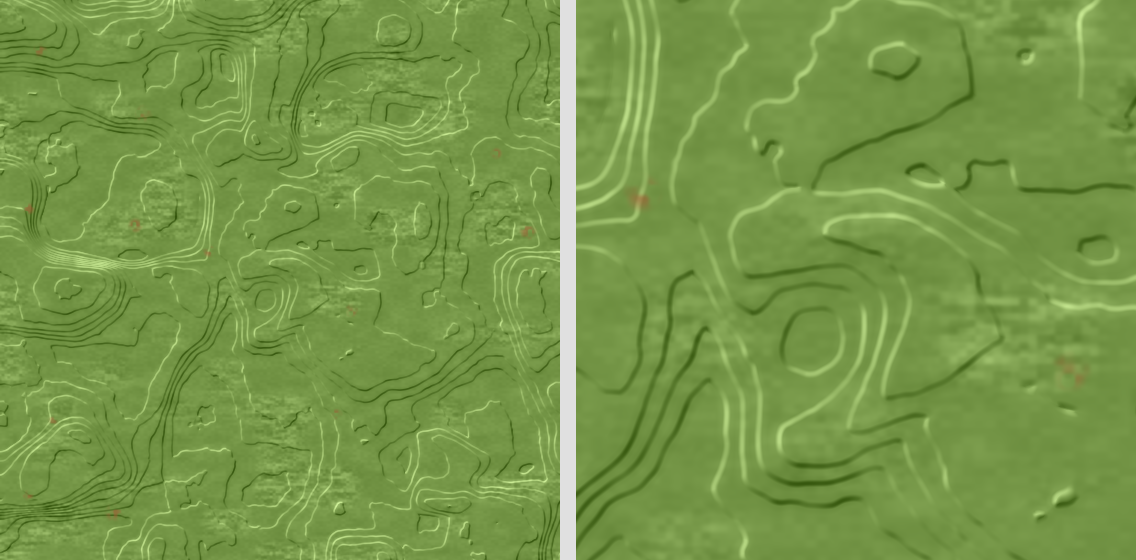
Left, the full canvas; right, a detail of the centre.
Reproduce this texture procedurally as a Shadertoy shader.

```glsl
float hash(vec2 p) {
    vec3 q = fract(vec3(p.xyx) * 0.1031);
    q += dot(q, q.yzx + 33.33);
    return fract((q.x + q.y) * q.z);
}

float noise(vec2 p) {
    vec2 cell = floor(p), f = fract(p);
    f = f * f * f * (f * (f * 6.0 - 15.0) + 10.0);
    float low = mix(hash(cell), hash(cell + vec2(1, 0)), f.x);
    float high = mix(hash(cell + vec2(0, 1)), hash(cell + vec2(1, 1)), f.x);
    return mix(low, high, f.y);
}

// Terrain height, counted in contour levels
float terrain(vec2 p) {
    vec2 warp = vec2(noise(p * 9.0 + 5.0), noise(p * 9.0 + 41.0)) - 0.5;
    vec2 q = p + 0.05 * warp;
    float cliffs = 4.0 * smoothstep(0.39, 0.61, noise(q * 4.6 + 17.0));
    float knolls = 3.0 * smoothstep(0.6, 0.88, noise(q * 6.3 + 130.0));
    float hills = 3.6 * noise(q * 8.0 + 60.0) + 1.4 * noise(p * 17.0 + 90.0);
    return cliffs + knolls + hills + 0.3 * noise(p * 43.0) + 0.12 * noise(p * 95.0);
}

// Signed relief: lit contours are positive, shaded ones negative
float contourRelief(vec2 p) {
    float e = 0.0012;
    float h = terrain(p);
    vec2 slope = vec2(terrain(p + vec2(e, 0)) - terrain(p - vec2(e, 0)),
                      terrain(p + vec2(0, e)) - terrain(p - vec2(0, e))) / (2.0 * e);
    float steepness = max(length(slope), 8.0);
    float edgeDistance = abs(fract(h) - 0.5) / steepness;
    float line = 1.0 - smoothstep(0.0002, 0.0027, edgeDistance);
    float halo = 1.0 - smoothstep(0.0, 0.009, edgeDistance);
    float facing = dot(slope / steepness, normalize(vec2(0.65, -0.76)));
    float wear = mix(0.45, 1.25, noise(p * 55.0 + 11.0));
    float light = clamp(facing * 1.6, -1.0, 1.0);
    return light * wear * (1.4 * line + 0.28 * halo);
}

// Pale horizontal scuffs gathered in patches, over a faint overall grain
float scuffs(vec2 p) {
    float patches = smoothstep(0.4, 0.8, noise(p * vec2(10, 15) + 70.0));
    float streaks = noise(p * vec2(50, 170)) + 0.7 * noise(p * vec2(190, 230) + 3.0);
    float smudges = noise(p * vec2(28, 60) + 7.0) - 0.5;
    float grain = noise(p * vec2(150, 210) + 19.0) - 0.5;
    return patches * (streaks - 0.65) * 1.1 + 0.4 * smudges + 0.25 * grain;
}

// Sparse, ragged rust spots, one per chosen cell
float rustSpots(vec2 p) {
    vec2 cell = floor(p * 6.0);
    vec2 centre = 0.2 + 0.6 * vec2(hash(cell + 13.0), hash(cell + 29.0));
    float radius = mix(0.07, 0.14, hash(cell + 47.0));
    float spot = 1.0 - smoothstep(0.2, 1.0, length(fract(p * 6.0) - centre) / radius);
    return spot * step(0.7, hash(cell + 83.0)) * smoothstep(0.2, 0.8, noise(p * 150.0));
}

void mainImage(out vec4 fragColor, in vec2 fragCoord) {
    vec2 p = fragCoord / iResolution.y;
    vec3 grass = vec3(0.45, 0.58, 0.27);
    vec3 rust = vec3(0.62, 0.36, 0.2);

    float relief = contourRelief(p) + scuffs(p);
    relief *= relief > 0.0 ? 1.2 : 1.0;
    vec3 color = grass + relief * vec3(0.11, 0.11, 0.1);
    color = mix(color, rust, 0.6 * rustSpots(p));
    fragColor = vec4(color, 1.0);
}
```
